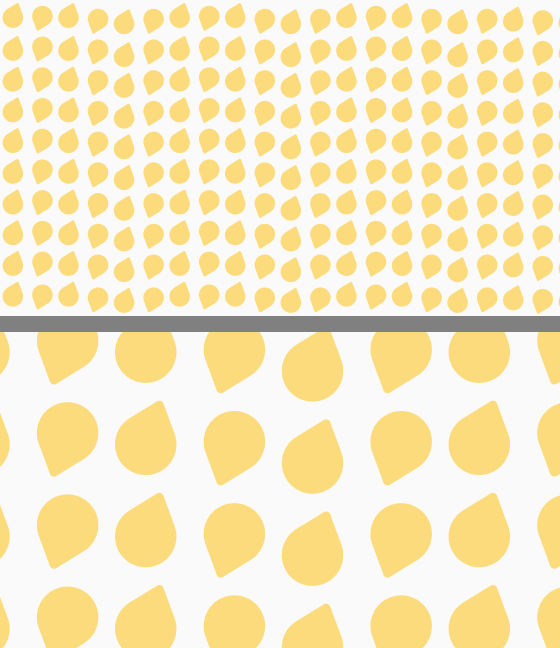
Top: the whole. Bottom: its middle third, enlarged.
Write a Shadertoy shader that draws this pattern.

```glsl
// Yellow teardrops in alternating upright and inverted columns on off-white.
// Each drop is the hull of a large and a small circle; columns step up and
// down in a cycle of three pairs, with small shifts at the outer edges.

#define HEIGHT 432.0               // canvas height in design units
#define PITCH vec2(76.0, 42.0)     // column pair and row spacing
#define LAST_ROW 9.0
#define EDGE_PAIR 9.0              // first pair of the shifted right edge
#define UP_START vec2(17.6, 27.2)  // first upright drop, from top left
#define DOWN_START vec2(58.0, 22.0)
#define BODY_RADIUS 14.0
#define TIP_RADIUS 2.0
#define TIP_OFFSET vec2(6.2, -17.9)
#define PAPER vec3(0.98)
#define YELLOW vec3(0.99, 0.86, 0.49)

// Signed distance to a drop whose body is centred at the origin.
float dropDistance(vec2 p) {
    float len = length(TIP_OFFSET);
    vec2 axis = TIP_OFFSET / len;
    vec2 q = vec2(abs(p.x * axis.y - p.y * axis.x), dot(p, axis));
    float slope = (BODY_RADIUS - TIP_RADIUS) / len;
    float side = sqrt(1.0 - slope * slope);
    float along = dot(q, vec2(-slope, side));
    if (along < 0.0) return length(q) - BODY_RADIUS;
    if (along > side * len) return length(q - vec2(0.0, len)) - TIP_RADIUS;
    return dot(q, vec2(side, slope)) - BODY_RADIUS;
}

// Distance to the nearest drop of one kind: facing is 1 upright, -1 inverted.
float columnDistance(vec2 p, vec2 start, float facing) {
    bool upright = facing > 0.0;
    float pair = floor((p.x - start.x) / PITCH.x + 0.5);
    float phase = mod(pair, 3.0);
    bool edge = pair >= EDGE_PAIR;

    // Vertical step of this column
    float shift = upright ? 8.5 * step(1.5, phase) : 4.0 * step(0.5, phase);
    if (edge) shift = upright ? 2.0 + 2.0 * (pair - EDGE_PAIR) : 6.0;
    vec2 center = start + vec2(pair * PITCH.x, shift);

    // Rows are split between tips, and the outer rows move slightly
    float row = floor((p.y - center.y + 3.0 * facing) / PITCH.y + 0.5);
    row = clamp(row, 0.0, LAST_ROW);
    center.y += row * PITCH.y;
    if (upright && !edge && row < 0.5) center.y -= 3.0;
    if ((!upright || edge) && row > LAST_ROW - 0.5) center.y += 3.0;

    return dropDistance(facing * (p - center));
}

void mainImage(out vec4 fragColor, in vec2 fragCoord) {
    float pixel = HEIGHT / iResolution.y;
    vec2 p = vec2(fragCoord.x, iResolution.y - fragCoord.y) * pixel;

    float d = min(columnDistance(p, UP_START, 1.0),
                  columnDistance(p, DOWN_START, -1.0));
    float coverage = clamp(0.5 - d / pixel, 0.0, 1.0);
    fragColor = vec4(mix(PAPER, YELLOW, coverage), 1.0);
}
```
